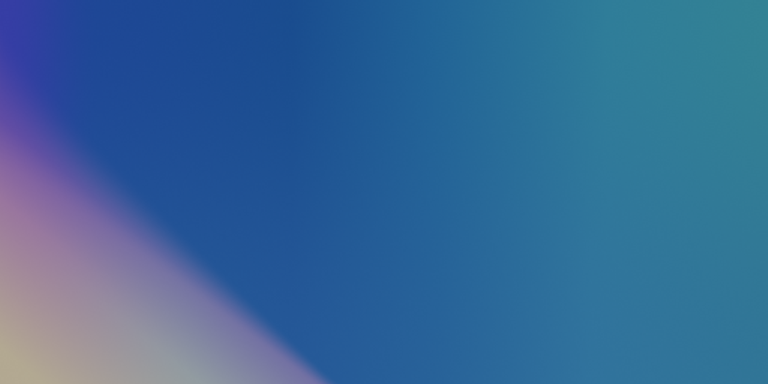
Give the GLSL for this background, as a Shadertoy shader.

```glsl
const vec3 INDIGO = vec3(0.21, 0.24, 0.645);
const vec3 ROYAL_TOP = vec3(0.12, 0.275, 0.59);
const vec3 NAVY_TOP = vec3(0.10, 0.30, 0.56);
const vec3 AZURE_TOP = vec3(0.13, 0.39, 0.59);
const vec3 TEAL_TOP = vec3(0.185, 0.49, 0.60);
const vec3 SEA_TOP = vec3(0.20, 0.51, 0.58);
const vec3 ROYAL_LOW = vec3(0.145, 0.345, 0.595);
const vec3 AZURE_LOW = vec3(0.155, 0.385, 0.60);
const vec3 STEEL_LOW = vec3(0.19, 0.45, 0.615);
const vec3 TEAL_LOW = vec3(0.19, 0.46, 0.59);

const vec3 VIOLET = vec3(0.44, 0.32, 0.64);
const vec3 MAUVE = vec3(0.60, 0.46, 0.62);
const vec3 SAND = vec3(0.70, 0.66, 0.57);
const vec3 LAVENDER = vec3(0.44, 0.43, 0.64);
const vec3 MIST = vec3(0.57, 0.61, 0.63);
const vec3 PALE_SAND = vec3(0.67, 0.67, 0.59);

const float EDGE_HEIGHT = 0.69;   // where the glow edge meets the left side
const float EDGE_SLOPE = 0.82;
const float EDGE_REACH = 0.42;    // where the glow edge meets the floor
const float BLUR_WIDE = 0.22;
const float BLUR_NARROW = 0.03;
const float GRAIN = 0.004;

float ramp(float from, float to, float x) {
    return clamp((x - from) / (to - from), 0.0, 1.0);
}

float hash(vec2 p) {
    return fract(sin(dot(p, vec2(127.1, 311.7))) * 43758.5);
}

// Blue to teal sweep, blended between an upper and a lower row
vec3 backdrop(vec2 uv) {
    vec3 top = mix(ROYAL_TOP, NAVY_TOP, ramp(0.10, 0.38, uv.x));
    top = mix(top, AZURE_TOP, ramp(0.38, 0.56, uv.x));
    top = mix(top, TEAL_TOP, ramp(0.56, 0.79, uv.x));
    top = mix(top, SEA_TOP, ramp(0.79, 1.0, uv.x));

    vec3 low = mix(ROYAL_LOW, AZURE_LOW, ramp(0.38, 0.57, uv.x));
    low = mix(low, STEEL_LOW, ramp(0.57, 0.77, uv.x));
    low = mix(low, TEAL_LOW, ramp(0.77, 1.0, uv.x));

    vec3 color = mix(low, top, smoothstep(0.0, 1.0, uv.y));
    return mix(INDIGO, color, smoothstep(0.0, 0.13, uv.x));
}

// Warm on the left side, cooler along the floor
vec3 glow(float depth, float x) {
    vec3 warm = mix(VIOLET, MAUVE, ramp(0.0, 0.16, depth));
    warm = mix(warm, SAND, ramp(0.16, 0.46, depth));
    vec3 cool = mix(LAVENDER, MIST, ramp(0.0, 0.20, depth));
    cool = mix(cool, PALE_SAND, ramp(0.20, 0.46, depth));
    return mix(warm, cool, smoothstep(0.0, 0.27, x));
}

void mainImage(out vec4 fragColor, in vec2 fragCoord) {
    vec2 uv = fragCoord / iResolution.xy;

    // Signed depth inside the slanted edge, in canvas heights
    float depth = EDGE_HEIGHT - EDGE_SLOPE * 2.0 * uv.x - uv.y;
    depth /= length(vec2(EDGE_SLOPE, 1.0));

    // The edge sharpens as it runs down to the floor
    float along = ramp(0.0, EDGE_REACH, uv.x);
    float blur = mix(BLUR_WIDE, BLUR_NARROW, sqrt(along));
    float cover = smoothstep(-blur, 0.5 * blur, depth);

    vec3 color = mix(backdrop(uv), glow(depth, uv.x), cover);

    // Slight dither against banding
    color += GRAIN * (hash(floor(uv * vec2(512.0, 256.0))) - 0.5);
    fragColor = vec4(color, 1.0);
}
```
